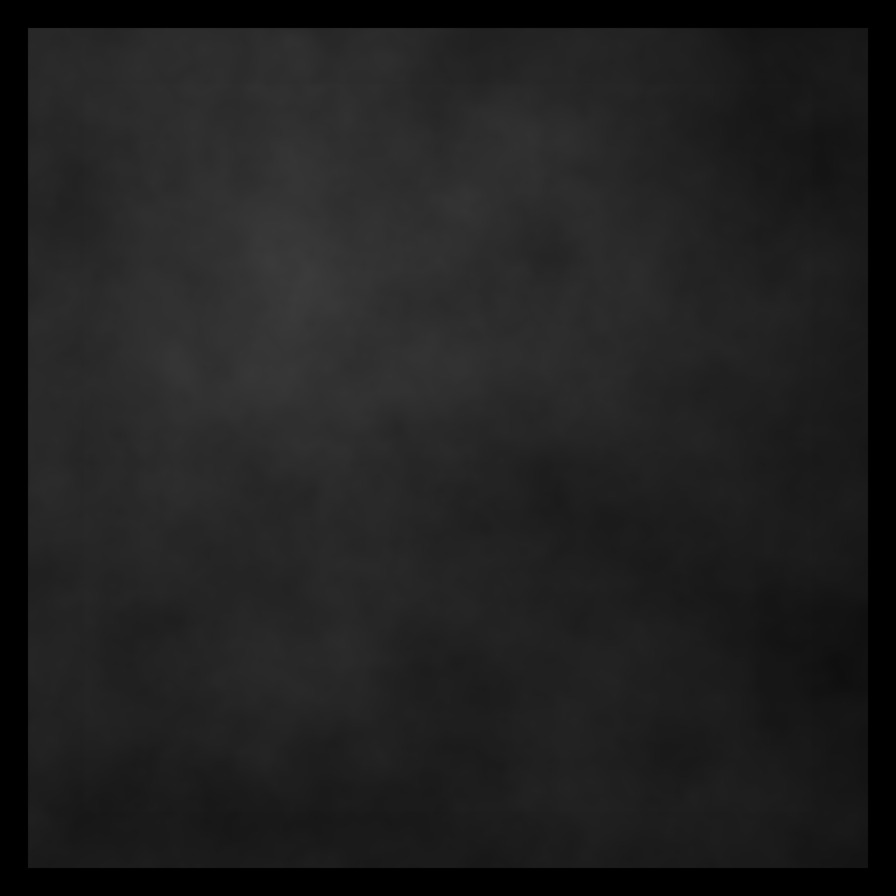
Reproduce this texture procedurally as a Shadertoy shader.

```glsl
// A dark, smoky charcoal panel inside a black frame.
// A soft off-centre glow is mottled by layered value noise, with faint
// nested rectangular steps and woven streaks near the edges.

float hash(vec2 p) {
    vec3 q = fract(vec3(p.xyx) * 0.1031);
    q += dot(q, q.yzx + 33.33);
    return fract((q.x + q.y) * q.z);
}

float valueNoise(vec2 p) {
    vec2 cell = floor(p), f = fract(p);
    f = f * f * (3.0 - 2.0 * f);
    return mix(mix(hash(cell), hash(cell + vec2(1, 0)), f.x),
               mix(hash(cell + vec2(0, 1)), hash(cell + vec2(1, 1)), f.x), f.y);
}

// Cloud noise centred on zero; each octave is turned to hide the grid.
float clouds(vec2 p) {
    float sum = 0.0, amplitude = 0.5;
    for (int i = 0; i < 5; i++) {
        sum += amplitude * (valueNoise(p) - 0.5);
        p = mat2(0.8, 0.6, -0.6, 0.8) * p * 2.03 + 17.3;
        amplitude *= 0.62;
    }
    return sum;
}

// Coverage of a centred square whose sides lie inset from the canvas edge.
float insetSquare(vec2 uv, float inset, float softness) {
    vec2 toEdge = 0.5 - abs(uv - 0.5);
    return smoothstep(-softness, softness, min(toEdge.x, toEdge.y) - inset);
}

void mainImage(out vec4 fragColor, in vec2 fragCoord) {
    vec2 uv = fragCoord / iResolution.xy;
    float pixel = 1.0 / iResolution.y;

    // Broad light: brightest above the centre, dimmer to the lower right
    vec2 fromGlow = uv - vec2(0.44, 0.70);
    float grey = 0.096 + 0.092 * exp(-5.5 * dot(fromGlow, fromGlow));
    grey -= 0.036 * (uv.x - 0.5);

    // Smoky mottling, from broad patches down to small wisps
    grey += clouds(uv * 5.5 + vec2(8.2, 2.6)) * (0.045 + 0.34 * grey);

    // Faint steps and woven streaks
    grey += 0.005 * (insetSquare(uv, 0.094, 0.002) - 0.5);
    grey += 0.002 * (insetSquare(uv, 0.156, 0.004) - 0.5);
    grey += 0.003 * (valueNoise(uv * vec2(60, 7)) + valueNoise(uv * vec2(7, 60) + 40.0) - 1.0);

    // Black frame
    grey *= insetSquare(uv, 0.03125, 0.75 * pixel);
    fragColor = vec4(vec3(max(grey, 0.0)), 1.0);
}
```
